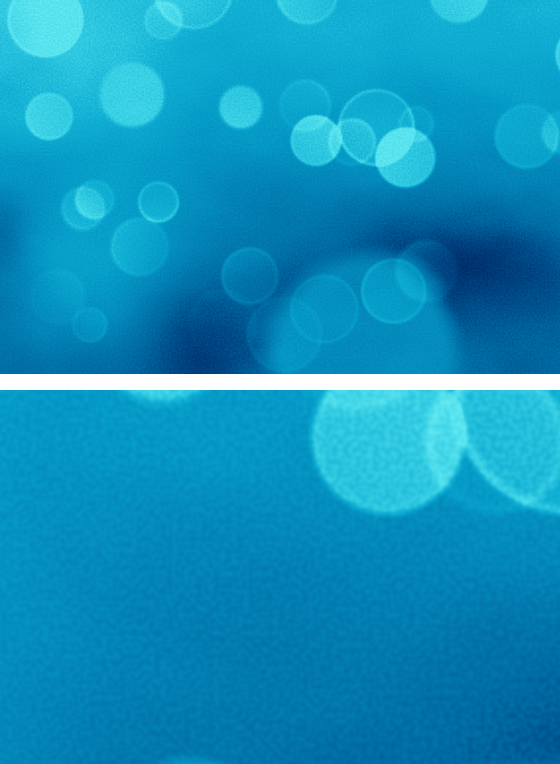
Top, the full canvas; bottom, a detail of the centre.
A WebGL 1 fragment shader for this background:

```glsl
precision highp float;

uniform vec2 u_resolution;

#define CELL 0.215          // spacing of the light discs
#define SCATTER 1.1         // disc jitter in cells
#define RADIUS_MIN 0.048
#define RADIUS_MAX 0.108
#define DISC_DENSITY 0.86
#define BRIGHT_SHARE 0.2    // share of nearly opaque discs
#define RIM_WIDTH 0.005
#define CLOUD_AMOUNT 0.9
#define GRAIN_AMOUNT 0.5
#define GRAIN_SCALE 190.0
#define SEED 17.0

vec3 hash3(vec2 p) {
  vec3 q = fract(vec3(p.xyx) * vec3(0.1031, 0.1030, 0.0973));
  q += dot(q, q.yxz + 33.33);
  return fract((q.xxy + q.yzz) * q.zyx);
}

float gradientDot(vec2 cell, vec2 offset) {
  float angle = 6.2832 * hash3(cell + SEED).x;
  return dot(vec2(cos(angle), sin(angle)), offset);
}

float gradientNoise(vec2 p) {
  vec2 i = floor(p), f = fract(p);
  vec2 u = f * f * f * (f * (f * 6.0 - 15.0) + 10.0);
  vec2 e = vec2(1.0, 0.0);
  float low = mix(gradientDot(i, f), gradientDot(i + e.xy, f - e.xy), u.x);
  float high = mix(gradientDot(i + e.yx, f - e.yx), gradientDot(i + e.xx, f - e.xx), u.x);
  return mix(low, high, u.y);
}

float fbm(vec2 p) {
  float sum = 0.0, amplitude = 0.6;
  for (int i = 0; i < 4; i++) {
    sum += amplitude * gradientNoise(p);
    p = mat2(1.6, 1.2, -1.2, 1.6) * p + 7.3;
    amplitude *= 0.5;
  }
  return sum;
}

float glow(vec2 p, vec2 center, vec2 size) {
  vec2 q = (p - center) / size;
  return exp(-dot(q, q));
}

// Tone steps from deep navy (-1) to pale cyan (6)
vec3 palette(float tone) {
  vec3 c = mix(vec3(0.0, 0.14, 0.37), vec3(0.0, 0.26, 0.50), clamp(tone + 1.0, 0.0, 1.0));
  c = mix(c, vec3(0.00, 0.41, 0.63), clamp(tone, 0.0, 1.0));
  c = mix(c, vec3(0.01, 0.51, 0.71), clamp(tone - 1.0, 0.0, 1.0));
  c = mix(c, vec3(0.02, 0.61, 0.78), clamp(tone - 2.0, 0.0, 1.0));
  c = mix(c, vec3(0.07, 0.69, 0.83), clamp(tone - 3.0, 0.0, 1.0));
  c = mix(c, vec3(0.23, 0.82, 0.90), clamp(tone - 4.0, 0.0, 1.0));
  return mix(c, vec3(0.40, 0.92, 0.95), clamp(tone - 5.0, 0.0, 1.0));
}

// Blurred light and shadow behind the discs
float backdrop(vec2 p) {
  float cloud = fbm(p * vec2(2.4, 3.6) + SEED);
  vec2 q = p + 0.05 * cloud;
  float tone = mix(1.2, 3.9, smoothstep(0.2, 1.0, q.y));
  tone += 0.9 * glow(q, vec2(0.20, 0.66), vec2(0.36, 0.30));
  tone += 0.7 * glow(q, vec2(0.05, 0.97), vec2(0.30, 0.16));
  tone += 1.7 * glow(q, vec2(0.25, 0.27), vec2(0.24, 0.18));
  tone -= 1.7 * glow(q, vec2(1.20, 0.28), vec2(0.32, 0.17));
  tone -= 1.7 * glow(q, vec2(0.55, 0.07), vec2(0.17, 0.15));
  tone -= 0.9 * glow(q, vec2(0.00, 0.38), vec2(0.08, 0.10));
  float mound = length((q - vec2(0.98, 0.06)) / vec2(0.25, 0.26));
  tone = mix(tone, 2.5, 0.9 * (1.0 - smoothstep(0.82, 1.16, mound)));
  return tone + CLOUD_AMOUNT * cloud;
}

// Translucent disc with a lit side and a thin rim
float addDisc(float tone, vec2 p, vec2 cell) {
  vec3 place = hash3(cell + SEED * 3.0);
  vec3 look = hash3(cell + SEED * 5.0 + 41.0);
  vec2 center = (cell + 0.5 + SCATTER * (place.xy - 0.5)) * CELL;
  float radius = mix(RADIUS_MIN, RADIUS_MAX, place.z * place.z);
  vec2 q = p - center;
  float d = length(q) - radius;
  float blur = mix(0.003, 0.010, look.z);
  float fill = 1.0 - smoothstep(-blur, blur, d);
  float rimOffset = (d + RIM_WIDTH) / RIM_WIDTH;
  float rim = exp(-rimOffset * rimOffset) * (1.0 - look.z);
  float angle = 6.2832 * look.y;
  float side = dot(q, vec2(cos(angle), sin(angle))) / radius;

  float present = step(look.x, DISC_DENSITY);
  float strength = present * mix(0.25, 1.0, smoothstep(0.05, 0.32, center.y));
  float bright = step(look.x, BRIGHT_SHARE) * step(0.22, center.y);
  float veil = mix(0.35, 1.1, look.y) * (1.0 + 0.45 * side);
  float lit = tone + strength * (veil * fill + 0.8 * rim);
  float solid = mix(tone, 5.1 + 0.25 * side, 0.85 * fill) + 0.25 * rim;
  return mix(lit, solid, bright);
}

void main() {
  vec2 p = gl_FragCoord.xy / u_resolution.y;
  float tone = backdrop(p);
  for (int row = 0; row < 5; row++) {
    for (int column = 0; column < 8; column++) {
      tone = addDisc(tone, p, vec2(float(column), float(row)));
    }
  }
  tone = min(tone, 5.7) + GRAIN_AMOUNT * gradientNoise(p * GRAIN_SCALE);
  gl_FragColor = vec4(palette(tone), 1.0);
}
```
